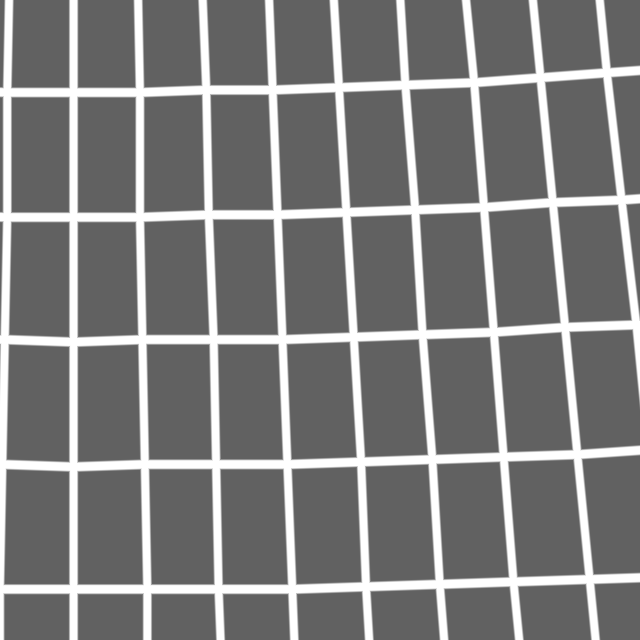
A WebGL 1 fragment shader for this pattern:

```glsl
precision highp float;
// A white grid on grey, fanning out downward, with bowed rows and slightly snapped corners.

uniform vec2 u_resolution;

const vec3 CELL_COLOR = vec3(0.38);
const vec3 LINE_COLOR = vec3(1.0);
const float AXIS_X = 0.1150;          // the one upright column line
const float FIRST_ROW = 0.1445;       // depth of row 0 below the top edge
const float ROW_PITCH = 0.1950;
const float COLUMN_PITCH = 0.1040;    // column spacing on row 0
const float PITCH_GROWTH = 0.00268;   // added spacing per row
const float FAN_WIDENING = 0.00008;   // extra spread far from the axis
const float BOW = 0.0407;             // curvature of row 0
const float BOW_FALLOFF = 0.0038;     // flattening per row
const float SNAP = 0.00384;           // coarse step of the corner positions
const float COLUMN_HALF_WIDTH = 0.0065;
const float ROW_HALF_WIDTH = 0.0072;
const float EDGE_SOFTNESS = 0.0020;
const float PI = 3.14159265;

float columnSpread(float row) {
  return COLUMN_PITCH + PITCH_GROWTH * row;
}

float rowLift(float offsetX, float row) {
  return (BOW - BOW_FALLOFF * row) * offsetX * offsetX;
}

// Corner of the grid, with its position rounded to the snap step.
vec2 gridCorner(float column, float row) {
  float offsetX = column * columnSpread(row) * (1.0 + FAN_WIDENING * column * column);
  float snappedX = sign(column) * SNAP * floor(abs(offsetX) / SNAP + 0.2);
  float phase = 0.35 - 0.12 * row - 0.05 * cos(PI * row);
  float snappedLift = SNAP * ceil(rowLift(offsetX, row) / SNAP - phase);
  float depth = FIRST_ROW + ROW_PITCH * row - snappedLift;
  return vec2(AXIS_X + snappedX, 1.0 - depth);
}

float segmentDistance(vec2 p, vec2 a, vec2 b) {
  vec2 ab = b - a;
  float t = clamp(dot(p - a, ab) / dot(ab, ab), 0.0, 1.0);
  return length(p - a - ab * t);
}

// Signed distance to the lines around the nearest corner.
float gridDistance(vec2 p) {
  float offsetX = p.x - AXIS_X;
  float rowGuess = (1.0 - p.y - FIRST_ROW) / ROW_PITCH;
  rowGuess += rowLift(offsetX, rowGuess) / ROW_PITCH;
  float nearRow = floor(rowGuess + 0.5);
  float nearColumn = floor(offsetX / columnSpread(rowGuess) + 0.5);

  float nearest = 1.0;
  for (int j = -1; j <= 1; j++) {
    for (int i = -1; i <= 1; i++) {
      float column = nearColumn + float(i);
      float row = nearRow + float(j);
      vec2 corner = gridCorner(column, row);
      vec2 across = gridCorner(column + 1.0, row);
      vec2 below = gridCorner(column, row + 1.0);
      nearest = min(nearest, segmentDistance(p, corner, across) - ROW_HALF_WIDTH);
      nearest = min(nearest, segmentDistance(p, corner, below) - COLUMN_HALF_WIDTH);
    }
  }
  return nearest;
}

void main() {
  vec2 uv = gl_FragCoord.xy / u_resolution.y;
  float softness = max(EDGE_SOFTNESS, 0.75 / u_resolution.y);
  float line = 1.0 - smoothstep(-softness, softness, gridDistance(uv));
  gl_FragColor = vec4(mix(CELL_COLOR, LINE_COLOR, line), 1.0);
}
```
